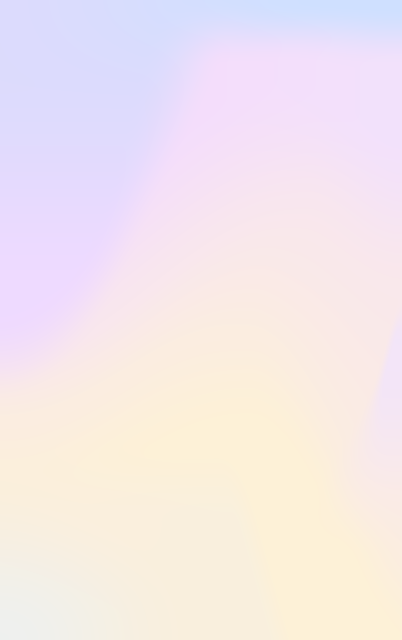
A WebGL 2 fragment shader for this background:

```glsl
#version 300 es
precision highp float;
uniform vec2 u_resolution;
out vec4 fragColor;

float hash(vec2 p) {
    return fract(sin(dot(p, vec2(127.1, 311.7))) * 43758.545);
}

float noise(vec2 p) {
    vec2 i = floor(p), f = fract(p);
    f = f * f * (3.0 - 2.0 * f);
    return mix(mix(hash(i), hash(i + vec2(1, 0)), f.x),
               mix(hash(i + vec2(0, 1)), hash(i + 1.0), f.x), f.y);
}

// Warm ramp flowing between a high pink ridge and a lower peach ridge
vec3 warmFlow(vec2 p) {
    float pinkLine = 0.42 + 0.24 * smoothstep(0.0, 0.72, p.x)
                   - 0.08 * smoothstep(0.75, 1.0, p.x);
    float peachLine = 0.345 + 0.155 * smoothstep(0.0, 0.6, p.x)
                    - 0.37 * smoothstep(0.62, 1.08, p.x);
    vec3 cream = vec3(0.992, 0.944, 0.842);
    vec3 peach = vec3(0.982, 0.927, 0.882);
    vec3 pink = vec3(0.976, 0.907, 0.925);
    vec3 lilac = mix(vec3(0.957, 0.868, 0.985), vec3(0.950, 0.882, 0.985),
                     smoothstep(0.5, 1.0, p.x));
    vec3 color = mix(cream, peach, smoothstep(-0.17, 0.02, p.y - peachLine));
    color = mix(color, pink, clamp((p.y - peachLine) / (pinkLine - peachLine), 0.0, 1.0));
    return mix(color, lilac, smoothstep(-0.03, 0.21, p.y - pinkLine));
}

// Violet at the left, turning blue along the top
vec3 coolSky(vec2 p) {
    vec3 color = mix(vec3(0.935, 0.853, 1.0), vec3(0.865, 0.858, 0.99),
                     smoothstep(0.53, 0.88, p.y));
    return mix(color, vec3(0.81, 0.88, 1.0),
               smoothstep(0.82, 1.0, p.y) * smoothstep(-0.1, 0.9, p.x));
}

float coolMask(vec2 p) {
    float soft = 0.075 + 0.13 * smoothstep(0.6, 0.95, p.y);
    float side = smoothstep(-soft, soft, p.y - 0.44 - 2.16 * p.x * p.x);
    float top = smoothstep(0.91, 1.01, p.y + 0.02 * p.x);
    return 1.0 - (1.0 - side) * (1.0 - top);
}

void main() {
    vec2 uv = gl_FragCoord.xy / u_resolution;
    // Faint stretched ripples bend the bands
    vec2 p = uv;
    p.y += 0.018 * (noise(vec2(uv.x * 3.0, uv.y * 9.0 - uv.x * 4.0)) - 0.5);

    vec3 color = warmFlow(p);

    // Dull cream hollow at the bottom, with a slanted right edge
    float hollow = smoothstep(0.035, -0.035, uv.x - 0.70 + 0.44 * uv.y)
                 * smoothstep(0.31, 0.18, p.y);
    color = mix(color, vec3(0.973, 0.938, 0.872), 0.85 * hollow);
    float warmSpot = smoothstep(0.22, 0.0, length((uv - vec2(0.2, 0.18)) * vec2(0.6, 1.5)));
    color = mix(color, vec3(0.986, 0.936, 0.866), 0.6 * warmSpot);
    float greyCorner = smoothstep(0.24, 0.0, length(uv * vec2(0.5, 1.0)));
    color = mix(color, vec3(0.935, 0.94, 0.935), greyCorner);

    // Lavender fold at the right edge
    float foldEdge = uv.x - 0.985 + 0.42 * (0.5 - uv.y);
    float foldSoft = 0.012 + 0.10 * smoothstep(0.42, 0.18, uv.y);
    float fold = smoothstep(-foldSoft, foldSoft, foldEdge)
               * smoothstep(0.13, 0.30, uv.y) * smoothstep(0.54, 0.47, uv.y);
    vec3 foldColor = mix(vec3(0.98, 0.918, 0.915), vec3(0.948, 0.895, 0.978),
                         smoothstep(0.2, 0.43, uv.y));
    color = mix(color, foldColor, 0.9 * fold);

    color = mix(color, coolSky(uv), coolMask(p));
    fragColor = vec4(color, 1.0);
}
```
